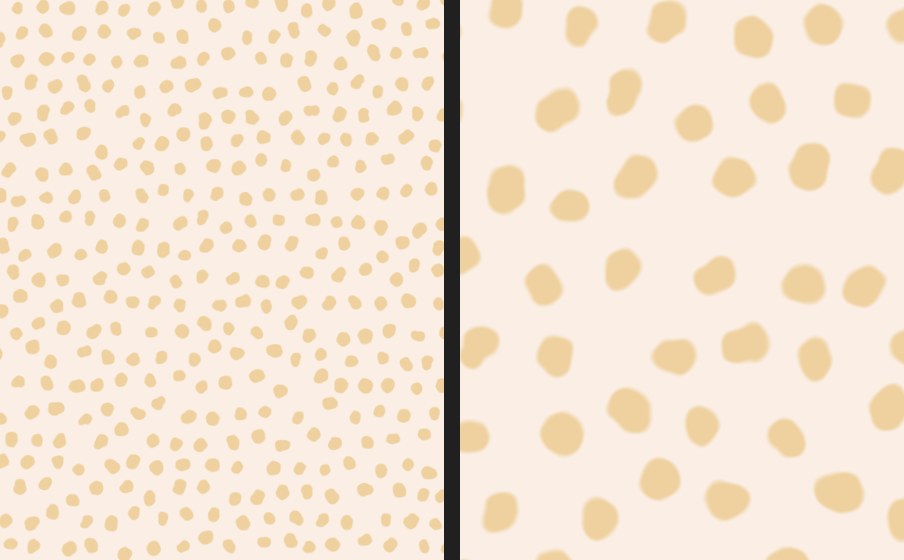
Left: the whole. Right: its middle third, enlarged.
Write a Shadertoy shader that draws this pattern.

```glsl
vec2 hash2(vec2 p) {
    vec3 q = fract(p.xyx * vec3(0.1031, 0.1030, 0.0973));
    q += dot(q, q.yzx + 33.33);
    return fract((q.xx + q.yz) * q.zy);
}

float gradientDot(vec2 corner, vec2 offset) {
    float angle = 6.2832 * hash2(corner + 57.0).x;
    return dot(vec2(cos(angle), sin(angle)), offset);
}

float gradientNoise(vec2 p) {
    vec2 i = floor(p), f = p - i;
    vec2 u = f * f * f * (f * (f * 6.0 - 15.0) + 10.0);
    vec2 e = vec2(1.0, 0.0);
    return mix(mix(gradientDot(i, f), gradientDot(i + e, f - e), u.x),
               mix(gradientDot(i + e.yx, f - e.yx), gradientDot(i + 1.0, f - 1.0), u.x), u.y);
}

// Jittered point on a grid with staggered rows
vec2 seedPoint(vec2 cell) {
    vec2 stagger = vec2(0.5 * mod(cell.y, 2.0), 0.0);
    return cell + stagger + 0.5 + 0.72 * (hash2(cell + 11.0) - 0.5);
}

// Seed pushed away from close neighbours for even spacing
vec2 spotCentre(vec2 cell) {
    vec2 seed = seedPoint(cell), push = vec2(0.0);
    for (int j = -1; j <= 1; j++)
    for (int i = -1; i <= 1; i++) {
        if (i == 0 && j == 0) continue;
        vec2 away = seed - seedPoint(cell + vec2(i, j));
        float gap = max(length(away), 0.01);
        push += away / gap * max(0.95 - gap, 0.0) * 0.45;
    }
    return seed + clamp(push, -0.3, 0.3);
}

float smoothMin(float a, float b, float k) {
    float h = max(k - abs(a - b), 0.0) / k;
    return min(a, b) - 0.25 * k * h * h;
}

// Two merged discs of unequal size form a lopsided pebble
float spotDistance(vec2 p, vec2 cell) {
    vec2 shape = hash2(cell + 71.0), turn = hash2(cell + 137.0);
    float angle = 1.1 + 1.57 * (turn.x + turn.y - 1.0);
    vec2 axis = vec2(cos(angle), sin(angle));
    float halfLength = mix(0.025, 0.095, shape.x);
    float radius = mix(0.18, 0.235, shape.y) - 0.25 * (halfLength - 0.06);
    float skew = 0.05 * (fract(7.0 * shape.x) - 0.5);
    float big = length(p - axis * halfLength) - radius - skew;
    float small = length(p + axis * halfLength) - radius + skew;
    return smoothMin(big, small, 0.06);
}

void mainImage(out vec4 fragColor, in vec2 fragCoord) {
    float rows = 20.7;
    vec2 p = fragCoord / iResolution.y * rows;
    vec2 home = floor(p);

    // Nearest spot
    float d = 1.0;
    for (int j = -1; j <= 1; j++)
    for (int i = -1; i <= 1; i++) {
        vec2 cell = home + vec2(i, j);
        d = min(d, spotDistance(p - spotCentre(cell), cell));
    }

    // Hand-cut wobble of the outline
    d += 0.06 * gradientNoise(p * 3.6);

    float edge = max(0.038, 0.75 * rows / iResolution.y);
    vec3 cream = vec3(0.98, 0.932, 0.898);
    vec3 sand = vec3(0.935, 0.82, 0.618);
    fragColor = vec4(mix(sand, cream, smoothstep(-edge, edge, d)), 1.0);
}
```
